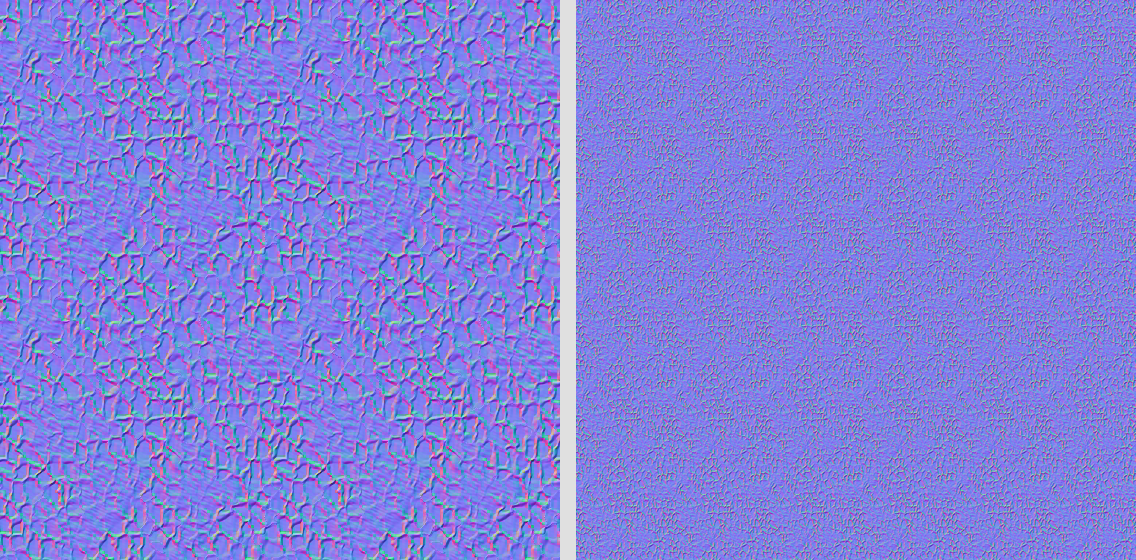
Left: one tile. Right: repeated 3 by 3.
This texture map is drawn by a three.js fragment shader. Its source:

```glsl
// Tangent-space normal map of flaking bark: raised plates, broken cracks and rough patches, tiled 2 by 2.
varying vec2 vUv;

float hash(vec2 p) {
  return fract(sin(dot(p, vec2(127.1, 311.7))) * 43758.5453);
}

// Wraps whole lattice coordinates; the half step keeps the division clear of rounding.
vec2 wrap(vec2 cell, vec2 period) {
  return cell - period * floor((cell + 0.5) / period);
}

// Value noise that repeats after a whole number of lattice cells.
float tileNoise(vec2 p, vec2 count) {
  vec2 cell = floor(p * count);
  vec2 f = fract(p * count);
  f = f * f * (3.0 - 2.0 * f);
  vec2 a = wrap(cell, count);
  vec2 b = wrap(cell + 1.0, count);
  return mix(mix(hash(a), hash(vec2(b.x, a.y)), f.x),
             mix(hash(vec2(a.x, b.y)), hash(b), f.x), f.y);
}

// Gap between the two nearest plates (x) and a random value of the nearest one (y).
// Rows lean left by a whole number of cells over the height of the tile.
vec2 plates(vec2 p, vec2 count, float lean) {
  p = p * count + vec2(lean * p.y, 0.0);
  vec2 cell = floor(p);
  vec2 f = fract(p);
  float nearest = 9.0;
  float second = 9.0;
  float id = 0.0;
  for (int j = -1; j <= 1; j++) {
    for (int i = -1; i <= 1; i++) {
      vec2 o = vec2(float(i), float(j));
      vec2 c = cell + o;
      c.x -= lean * floor((c.y + 0.5) / count.y);
      c = wrap(c, count);
      vec2 site = o + 0.1 + 0.8 * vec2(hash(c + 3.7), hash(c + 61.3));
      float size = hash(c + 17.9);
      float d = length(site - f) - 0.28 * size;
      if (d < nearest) {
        second = nearest;
        nearest = d;
        id = size;
      } else {
        second = min(second, d);
      }
    }
  }
  return vec2(second - nearest, id);
}

// Share of rough, broken bark between the smooth plates.
float roughness(vec2 p) {
  float n = 0.6 * tileNoise(p, vec2(6.0, 7.0)) + 0.4 * tileNoise(p + 0.37, vec2(15.0, 13.0));
  return smoothstep(0.5, 0.66, n);
}

float bark(vec2 p) {
  // Ragged outlines
  vec2 q = p;
  q += 0.030 * (vec2(tileNoise(p, vec2(15.0)), tileNoise(p + 0.53, vec2(15.0))) - 0.5);
  q += 0.016 * (vec2(tileNoise(p, vec2(53.0)), tileNoise(p + 0.29, vec2(53.0))) - 0.5);

  // Tall plates whose cracks fade in and out
  vec2 plate = plates(q, vec2(22.0, 14.0), 3.0);
  float fade = smoothstep(0.25, 0.55, tileNoise(p + 0.17, vec2(27.0, 21.0)));
  float top = mix(0.75, smoothstep(0.02, 0.38, plate.x), 0.25 + 0.75 * fade);

  // Crumbled layers, and fine upright grain
  vec2 lean = vec2(p.x + p.y, p.y);
  float crumbs = 0.6 * tileNoise(lean, vec2(41.0, 52.0))
               + 0.4 * tileNoise(lean + 0.41, vec2(83.0, 97.0));
  float grain = tileNoise(p, vec2(96.0, 30.0));

  float smoothBark = top * (0.7 + 0.5 * plate.y) + 0.12 * grain + 0.16 * crumbs;
  float roughBark = 0.4 * top + 0.7 * crumbs;
  return mix(smoothBark, roughBark, roughness(p));
}

// Colour of the slope measured over a span; green points down the map.
vec3 slopeColor(vec2 p, float span, float strength) {
  vec2 e = vec2(0.5 * span, 0.0);
  vec2 slope = vec2(bark(p - e.xy) - bark(p + e.xy),
                    bark(p + e.yx) - bark(p - e.yx)) / span;
  vec3 normal = normalize(vec3(slope * strength, 1.0));
  vec3 color = 0.5 + 0.5 * normal;
  color.b -= 0.14 * length(normal.xy);
  return color;
}

void main() {
  vec2 p = fract(vUv * 2.0);
  vec3 luma = vec3(0.3, 0.59, 0.11);

  // Coarse tint in small square blocks, as in a packed texture
  vec2 block = (floor(p * 96.0) + 0.5) / 96.0;
  vec3 tint = slopeColor(block, 1.0 / 96.0, 0.0145);

  // Fine relief carries the brightness
  vec3 relief = slopeColor(p, 0.004, 0.0095);
  vec3 color = tint + dot(relief - tint, luma);

  color = color * vec3(1.0, 1.0, 0.96) + vec3(0.005, 0.0, 0.0);
  gl_FragColor = vec4(clamp(color, 0.0, 1.0), 1.0);
}
```
